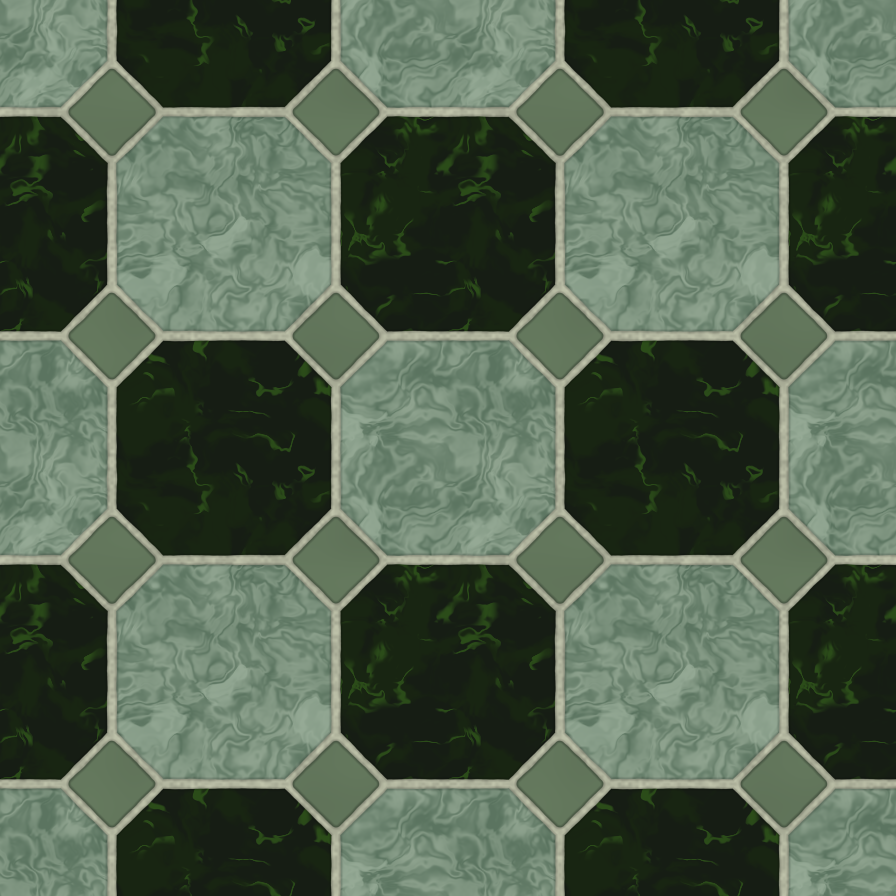
Give the GLSL for this pattern, as a WebGL 2 fragment shader.

```glsl
#version 300 es
precision highp float;
// Checkerboard of dark and pale marble octagons with small diamonds at the corners,
// set in sandy grout. Tile outlines are distance functions; the marble is
// domain-warped noise that wraps every two cells, so the canvas tiles.

uniform vec2 u_resolution;
out vec4 fragColor;

const float CELLS = 4.0;            // octagons across and down (even)
const float WRAP = 2.0;             // cells before the marble repeats
const float GROUT_HALF = 0.021;     // half grout width, in cells
const float CORNER_CUT = 0.25;      // octagon corner cut along the cell edge
const float DIAMOND_REACH = 0.204;  // diamond centre to its unrounded tip
const float DIAMOND_ROUND = 0.025;
const float EDGE_WOBBLE = 0.007;
const float WARP = 0.42;            // swirl strength of the marble
const float BANDS = 6.0;            // contour bands in the pale marble

const vec3 PALE_LOW = vec3(0.355, 0.455, 0.375);
const vec3 PALE_HIGH = vec3(0.555, 0.635, 0.555);
const vec3 PALE_CLOUD = vec3(0.60, 0.68, 0.60);
const vec3 DARK_BASE = vec3(0.085, 0.112, 0.078);
const vec3 DARK_TINT = vec3(0.095, 0.145, 0.070);
const vec3 DARK_VEIN = vec3(0.17, 0.30, 0.10);
const vec3 DIAMOND = vec3(0.385, 0.463, 0.358);
const vec3 GROUT = vec3(0.70, 0.715, 0.625);

float hash(vec2 p) {
    return fract(sin(dot(p, vec2(127.1, 311.7))) * 43758.5453);
}

// Value noise with freq lattice steps per cell, periodic over WRAP cells.
float noise(vec2 p, float freq) {
    p *= freq;
    float period = WRAP * freq;
    vec2 i = floor(p);
    vec2 f = p - i;
    f = f * f * (3.0 - 2.0 * f);
    vec2 a = mod(i, period);
    vec2 b = mod(i + 1.0, period);
    return mix(mix(hash(a), hash(vec2(b.x, a.y)), f.x),
               mix(hash(vec2(a.x, b.y)), hash(b), f.x), f.y);
}

float fbm(vec2 p, float freq) {
    float sum = 0.0;
    float amp = 0.533;
    for (int k = 0; k < 4; k++) {
        sum += amp * noise(p, freq);
        p += vec2(0.37, 0.71);
        freq *= 2.0;
        amp *= 0.5;
    }
    return sum;
}

// Swirling contour lines with a few clouded patches.
vec3 paleMarble(vec2 p, vec2 swirl) {
    float field = fbm(swirl, 5.0);
    float phase = field * BANDS;
    float fade = 1.0 - smoothstep(0.3, 0.9, fwidth(phase));
    float band = 0.5 + 0.5 * sin(6.28318 * phase) * fade;
    float mottling = fbm(p + 0.3, 8.0);
    float tone = 0.62 * band + 0.75 * (mottling - 0.5) + 0.18;
    vec3 color = mix(PALE_LOW, PALE_HIGH, clamp(tone, 0.0, 1.0));
    float cloud = smoothstep(0.66, 0.72, fbm(swirl + 0.83, 4.0));
    return mix(color, PALE_CLOUD, 0.7 * cloud);
}

// Near-black stone with broken green veins.
vec3 darkMarble(vec2 p, vec2 swirl) {
    float field = fbm(swirl + 0.47, 5.0);
    float vein = 1.0 - smoothstep(0.008, 0.04, abs(field - 0.5));
    float broken = smoothstep(0.45, 0.75, noise(p + 0.19, 11.0));
    vec3 color = mix(DARK_BASE, DARK_TINT, smoothstep(0.4, 0.65, fbm(swirl, 7.0)));
    return mix(color, DARK_VEIN, vein * broken);
}

float octagonDistance(vec2 a) {
    float sides = max(a.x, a.y) - (0.5 - GROUT_HALF);
    float cuts = (a.x + a.y - (1.0 - CORNER_CUT)) * 0.70711;
    return max(sides, cuts);
}

float diamondDistance(vec2 d) {
    vec2 r = abs(vec2(d.x + d.y, d.x - d.y)) * 0.70711;
    vec2 q = r - (DIAMOND_REACH * 0.70711 - DIAMOND_ROUND);
    return length(max(q, 0.0)) + min(max(q.x, q.y), 0.0) - DIAMOND_ROUND;
}

void main() {
    vec2 p = gl_FragCoord.xy / u_resolution * CELLS;
    float aa = 0.75 * CELLS / min(u_resolution.x, u_resolution.y);

    // Cell layout: octagons centred on whole numbers, diamonds on halves.
    vec2 cell = floor(p + 0.5);
    vec2 a = abs(p - cell);
    float isDark = mod(cell.x + cell.y, 2.0);
    float wobble = EDGE_WOBBLE * (fbm(p, 14.0) - 0.5);
    float octagon = octagonDistance(a) + wobble;
    float diamond = diamondDistance(0.5 - a) + wobble;

    // Stone
    vec2 swirl = p + WARP * (vec2(fbm(p, 4.0), fbm(p + vec2(0.61, 1.27), 4.0)) - 0.5);
    vec3 stone = mix(paleMarble(p, swirl), darkMarble(p, swirl), isDark);
    stone *= mix(0.82, 1.0, smoothstep(0.0, 0.014, -octagon));
    vec3 inset = DIAMOND * (0.97 + 0.06 * noise(p, 5.0));
    inset *= mix(0.72, 1.0, smoothstep(0.0, 0.016, -diamond));

    // Grainy grout, darker where it meets the tiles
    float grain = 0.6 * noise(p, 64.0) + 0.4 * noise(p, 31.0);
    float depth = smoothstep(0.0, 0.014, min(octagon, diamond));
    vec3 color = GROUT * (0.86 + 0.22 * grain) * mix(0.84, 1.02, depth);

    color = mix(color, stone, 1.0 - smoothstep(-aa, aa, octagon));
    color = mix(color, inset, 1.0 - smoothstep(-aa, aa, diamond));
    fragColor = vec4(color, 1.0);
}
```
